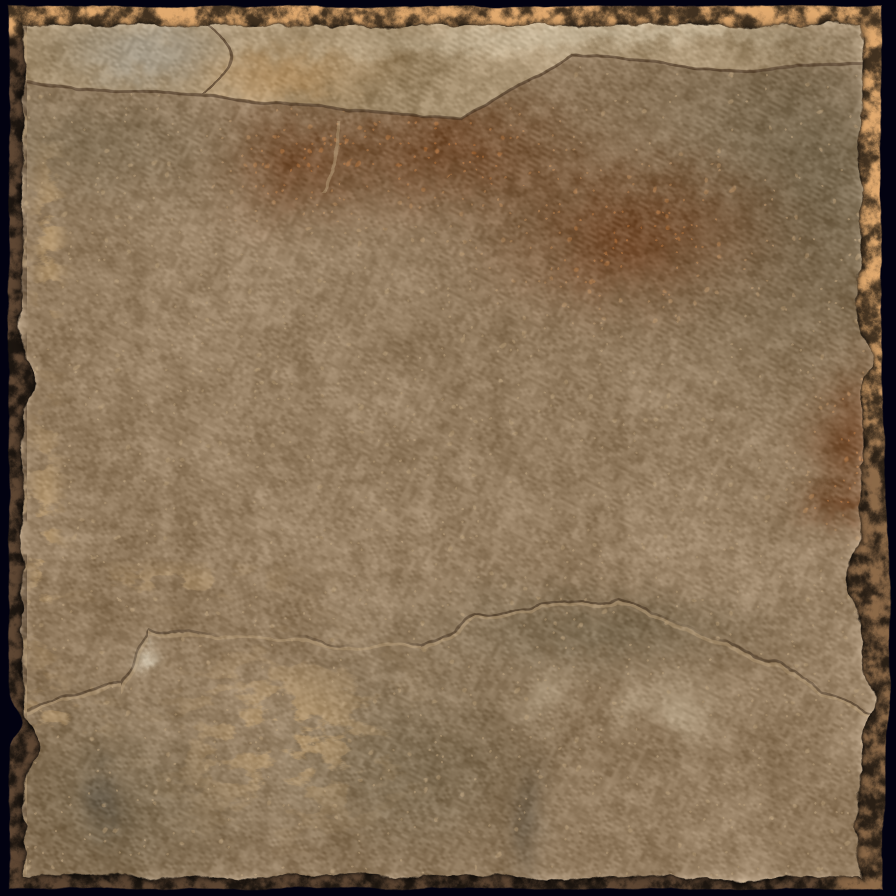
Give the GLSL for this texture, as a Shadertoy shader.

```glsl
// Weathered tan stone slab with chipped rims, rust stains, cracks and pale scuffs
float hash(vec2 p) { return fract(sin(dot(p, vec2(127.1, 311.7))) * 43758.5453); }

float noise(vec2 p) {
    vec2 i = floor(p), f = fract(p);
    f = f * f * (3.0 - 2.0 * f);
    return mix(mix(hash(i), hash(i + vec2(1, 0)), f.x),
               mix(hash(i + vec2(0, 1)), hash(i + vec2(1, 1)), f.x), f.y);
}

float fbm(vec2 p) {
    float sum = 0.0, amp = 0.5;
    for (int i = 0; i < 5; i++) {
        sum += amp * noise(p);
        p = mat2(1.6, 1.2, -1.2, 1.6) * p + 7.3;
        amp *= 0.5;
    }
    return sum;
}

// Soft elliptical spot
float spot(vec2 p, float x, float y, float w, float h) {
    vec2 d = (p - vec2(x, y)) / vec2(w, h);
    return exp(-dot(d, d));
}

float bump(float y, float c, float w) { return spot(vec2(y), c, c, w, w); }

// Signed distance above a polyline
float above(vec2 pts[8], vec2 p) {
    float d = 0.0;
    for (int i = 0; i < 7; i++) {
        vec2 a = pts[i], s = pts[i + 1] - a;
        if (p.x >= a.x) d = (p.y - a.y - s.y / s.x * (p.x - a.x)) / length(vec2(1, s.y / s.x));
    }
    return d;
}

float line(float d, float w) { return 1.0 - smoothstep(w, w + 1.5 / iResolution.y, abs(d)); }

void mainImage(out vec4 fragColor, in vec2 fragCoord) {
    vec2 uv = fragCoord / iResolution.xy;
    float px = 1.0 / iResolution.y;
    float broad = fbm(uv * 5.0), medium = fbm(uv * 18.0 + 3.0), fine = fbm(uv * 65.0 + 9.0);
    vec2 p = uv + 0.05 * (vec2(broad, fbm(uv * 6.0 + 20.0)) - 0.5) + 0.035 * (vec2(medium, fine) - 0.5);

    // Sandy face with mottling and vertical streaks
    vec3 col = vec3(0.58, 0.49, 0.38) + 0.11 * broad + 0.1 * medium + 0.13 * fine - 0.17;
    col += 0.04 * (noise(uv * vec2(65, 5)) - 0.5);

    // Olive shadows and soot
    float olive = spot(p, 0.9, 0.8, 0.16, 0.17) + 0.6 * spot(p, 0.08, 0.84, 0.16, 0.06)
        + 0.8 * spot(p, 0.67, 0.29, 0.15, 0.04)
        + 0.7 * (spot(p, 0.45, 0.15, 0.12, 0.1) + spot(p, 0.12, 0.11, 0.14, 0.1));
    col = mix(col, vec3(0.38, 0.335, 0.245) + 0.1 * fine, 0.65 * min(olive, 1.0));
    float soot = spot(p, 0.11, 0.115, 0.025, 0.035) + 0.7 * spot(p, 0.58, 0.08, 0.02, 0.06);
    col = mix(col, vec3(0.32, 0.29, 0.24), 0.6 * soot);

    // Rust stains
    float rust = spot(p, 0.49, 0.83, 0.12, 0.06) + 0.7 * spot(p, 0.33, 0.82, 0.07, 0.06)
        + spot(p, 0.7, 0.74, 0.13, 0.07) + 0.9 * spot(p, 0.96, 0.51, 0.045, 0.08)
        + 0.7 * spot(p, 0.94, 0.435, 0.05, 0.02);
    rust = min(rust, 1.0);
    col = mix(col, vec3(0.36, 0.2, 0.08) + 0.15 * fine, rust * (0.55 + 0.5 * medium));

    // Pale scuffs and torn shreds
    float scuff = spot(p, 0.63, 0.215, 0.055, 0.03) + 0.8 * spot(p, 0.75, 0.2, 0.05, 0.04);
    col = mix(col, vec3(0.76, 0.69, 0.58), 0.8 * scuff * smoothstep(0.2, 0.6, medium));
    float torn = spot(uv, 0.32, 0.18, 0.1, 0.08) + 0.7 * spot(uv, 0.06, 0.2, 0.05, 0.03)
        + 0.6 * spot(uv, 0.2, 0.35, 0.1, 0.02)
        + spot(uv, 0.055, 0.73, 0.016, 0.09) + spot(uv, 0.05, 0.4, 0.018, 0.13);
    float shreds = fbm(uv * vec2(32, 60) + 40.0) + 0.12 * torn;
    col = mix(col, vec3(0.74, 0.62, 0.45), 0.75 * smoothstep(0.53, 0.64, shreds) * min(torn, 1.0));

    // Scattered flecks, orange over rust
    for (float i = 0.0; i < 2.0; i++) {
        vec2 grid = uv * (70.0 + 60.0 * i) + 0.7 * fine, cell = floor(grid);
        vec2 center = 0.3 + 0.4 * vec2(hash(cell + 5.0), hash(cell + 9.0));
        float fleck = 1.0 - smoothstep(0.08, 0.25, length(fract(grid) - center));
        fleck *= step(0.93 - 0.13 * rust, hash(cell + 31.0 * i));
        col = mix(col, mix(vec3(0.7, 0.6, 0.46), vec3(0.72, 0.45, 0.23), rust), 0.6 * fleck);
    }

    // Peeled pale layer along the top
    float peel = above(vec2[8](vec2(0, 0.912), vec2(0.13, 0.896), vec2(0.235, 0.896), vec2(0.39, 0.874),
        vec2(0.515, 0.867), vec2(0.638, 0.939), vec2(0.833, 0.919), vec2(1, 0.935)), uv) + 0.012 * (medium - 0.5);
    vec3 pale = vec3(0.445, 0.36, 0.235) + 0.28 * medium + 0.15 * fine;
    pale = mix(pale, vec3(0.63, 0.6, 0.54), 0.8 * spot(p, 0.16, 0.94, 0.08, 0.035));
    pale = mix(pale, vec3(0.7, 0.54, 0.34), 0.6 * spot(p, 0.31, 0.92, 0.08, 0.03));
    pale = mix(pale, vec3(0.79, 0.73, 0.62), 0.7 * spot(p, 0.65, 0.953, 0.25, 0.014));
    col = mix(col, pale, smoothstep(-px, px, peel) * (1.0 - 0.55 * smoothstep(0.8, 0.95, uv.x)));
    float split = uv.x - 0.235 - 0.025 * sin(uv.y * 45.0 - 40.5) + 0.02 * (medium - 0.5);
    float seam = max(line(peel, 0.0008), line(split, 0.001) * step(0.0, peel));
    col = mix(col, vec3(0.3, 0.22, 0.15), 0.65 * seam);

    // Lower crack with a lit lip, upper scratch and small pit
    float crack = above(vec2[8](vec2(0.03, 0.205), vec2(0.135, 0.24), vec2(0.165, 0.3), vec2(0.27, 0.285),
        vec2(0.47, 0.282), vec2(0.53, 0.315), vec2(0.69, 0.33), vec2(1, 0.195)), uv) + 0.024 * (medium - 0.5);
    col = mix(col, vec3(0.31, 0.24, 0.17), 0.65 * line(crack, 0.0007) * smoothstep(0.15, 0.4, noise(uv * 14.0)));
    float rise = uv.y - 0.865, scratch = uv.x - 0.378 + 2.5 * rise * rise + 0.008 * (fine - 0.5);
    float lip = max(line(crack + 0.003, 0.001), line(scratch, 0.001) * step(abs(rise + 0.04), 0.04));
    col = mix(col, vec3(0.7, 0.6, 0.46), 0.55 * lip);
    col = mix(col, vec3(0.82, 0.77, 0.68), 0.9 * spot(p, 0.166, 0.27, 0.011, 0.011));
    col += 0.11 * (noise(mat2(0.9, 0.45, -0.45, 0.9) * uv * vec2(230, 330)) - 0.5);

    // Broken rim between the inner face and the silhouette
    float y = uv.y, bumpL = 0.015 * (bump(y, 0.575, 0.035) + bump(y, 0.17, 0.035));
    float bumpR = 0.015 * (bump(y, 0.36, 0.04) - bump(y, 0.22, 0.03) - bump(y, 0.6, 0.03));
    float notch = 0.015 * bump(y, 0.195, 0.025);
    float jag = 0.016 * medium + 0.008 * fine - 0.012;
    float inner = min(min(uv.x - 0.025 - bumpL, 0.96 - uv.x - bumpR), min(y - 0.021, 0.972 - y)) + jag;
    float outer = min(min(uv.x - 0.01 - notch, 0.983 + 0.01 * bump(y, 0.3, 0.3) - uv.x),
        min(y - 0.008, 0.993 - y)) + 0.35 * jag;
    float side = smoothstep(0.9, 0.95, uv.x);
    float warm = max(smoothstep(0.95, 0.97, y), side * smoothstep(0.35, 0.65, y));
    vec3 rim = mix(vec3(0.24, 0.18, 0.13), vec3(0.57, 0.43, 0.28), max(warm, 0.35 * side));
    rim *= (0.45 + 1.1 * smoothstep(0.25, 0.7, fbm(uv * 85.0))) * (1.0 - 0.6 * exp(-abs(inner) / 0.0025));
    col += 0.12 * exp(-max(inner, 0.0) / 0.005) * smoothstep(0.35, 0.6, medium);
    col = mix(rim, col, smoothstep(-px, px, inner));
    col = mix(vec3(0.008, 0.008, 0.065), col, smoothstep(-px, px, outer));
    fragColor = vec4(col, 1.0);
}
```
